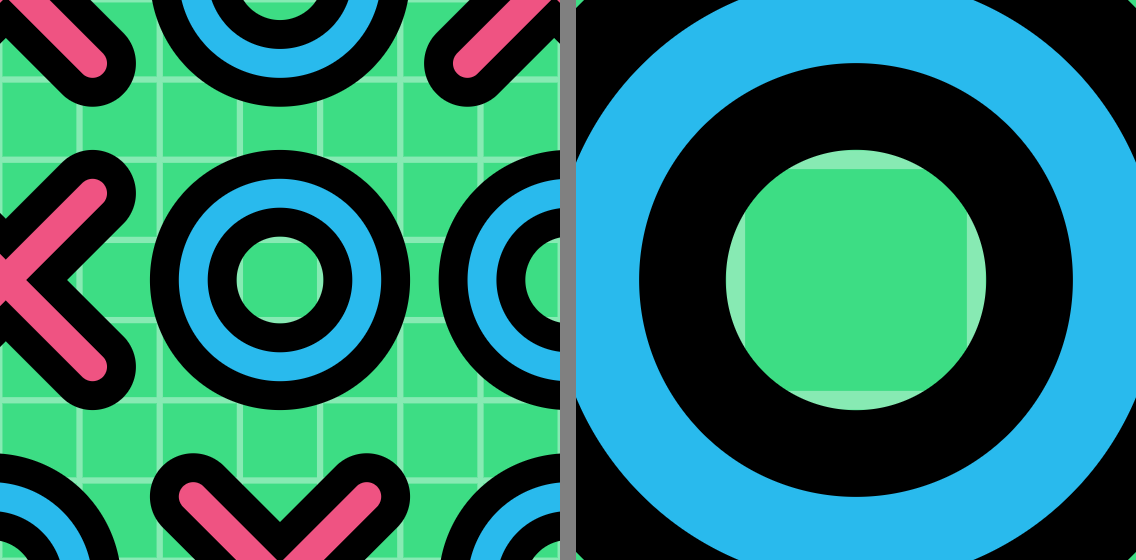
Left, the full canvas; right, a detail of the centre.
This pattern is drawn by a Shadertoy shader. Its source:

```glsl
// Outlined noughts and crosses in three rows over a pale square grid on green.
#define ROW_STEP 0.5417      // distance between rows
#define RING_STEP 0.5156     // column distance for rings
#define CROSS_STEP 0.4896    // column distance for crosses
#define REACH 0.1549         // ring radius and half extent of a cross
#define HALF_STROKE 0.0258   // half width of the coloured stroke
#define GRID_STEP 0.1432
#define GRID_HALF 0.0056     // half width of a grid line
#define CROSS_MASK 330       // one bit per cell, set for a cross, from lower left

const vec3 GREEN = vec3(0.24, 0.865, 0.518);
const vec3 BLUE = vec3(0.16, 0.73, 0.93);
const vec3 PINK = vec3(0.937, 0.325, 0.51);

// Coverage of the region where the distance d is negative
float fill(float d, float px) {
    return clamp(0.5 - d / px, 0.0, 1.0);
}

// Distances to the outer edge of the ink (x) and of the colour (y)
vec2 ringShape(vec2 p) {
    float d = abs(length(p) - REACH);
    return vec2(d - 3.0 * HALF_STROKE, d - HALF_STROKE);
}

vec2 crossShape(vec2 p) {
    p = abs(p);
    float along = clamp(0.5 * (p.x + p.y), 0.0, REACH);
    float d = length(p - along);

    // Round the ink where it turns into the inner corners
    vec2 folded = vec2(max(p.x, p.y), min(p.x, p.y));
    vec2 notch = vec2(2.0 * HALF_STROKE * sqrt(2.0), 0.0);
    float corner = HALF_STROKE - length(folded - notch);
    return vec2(d - 3.0 * HALF_STROKE, max(d - HALF_STROKE, corner));
}

void mainImage(out vec4 fragColor, in vec2 fragCoord) {
    float px = 1.0 / iResolution.y;
    vec2 p = (fragCoord - 0.5 * iResolution.xy) * px;

    // Background grid
    vec2 toLine = abs(fract(p / GRID_STEP) - 0.5) * GRID_STEP;
    float line = fill(min(toLine.x, toLine.y) - GRID_HALF, px);
    vec3 color = mix(GREEN, vec3(1.0), 0.38 * line);

    // Marks
    for (int cell = 0; cell < 9; cell++) {
        bool isCross = ((CROSS_MASK >> cell) & 1) == 1;
        vec2 index = vec2(cell % 3 - 1, cell / 3 - 1);
        vec2 q = p - index * vec2(isCross ? CROSS_STEP : RING_STEP, ROW_STEP);
        vec2 shape = isCross ? crossShape(q) : ringShape(q);
        color = mix(color, vec3(0.0), fill(shape.x, px));
        color = mix(color, isCross ? PINK : BLUE, fill(shape.y, px));
    }

    fragColor = vec4(color, 1.0);
}
```
